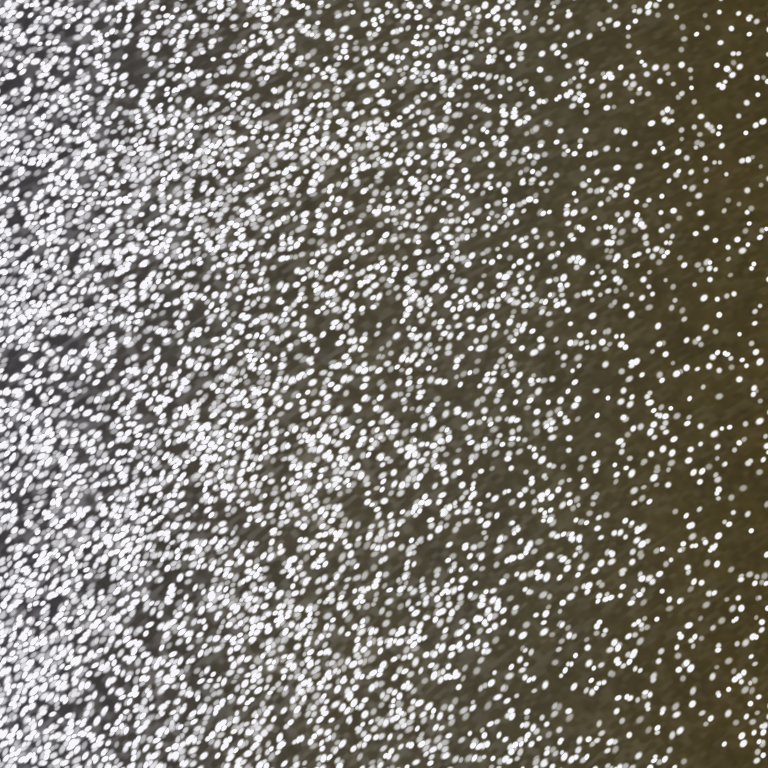
Write a Shadertoy shader that draws this texture.

```glsl
// Sun glitter on olive water: dense slanted sparkles at left thinning to round dots at right.

const float CELLS = 90.0;            // sparkle cells across the canvas
const int LAYERS = 3;                // overlapping sparkle grids
const float DENSITY_LEFT = 0.61;     // chance of a sparkle per cell
const float DENSITY_RIGHT = 0.11;
const float PATCHINESS = 0.75;       // strength of dense and empty patches
const float RADIUS_MIN = 0.27;       // sparkle half width, in cells
const float RADIUS_MAX = 0.40;
const float STRETCH_ROUND = 1.1;     // length over width
const float STRETCH_LONG = 1.75;
const float ANGLE_BOTTOM = 0.85;     // slant in radians
const float ANGLE_TOP = 0.55;
const float ANGLE_JITTER = 0.7;
const float GLOW_MIN = 0.48;         // peak brightness, clipped above one
const float GLOW_MAX = 1.40;
const vec3 WATER_LEFT = vec3(0.245, 0.235, 0.245);
const vec3 WATER_MIDDLE = vec3(0.285, 0.265, 0.205);
const vec3 WATER_RIGHT = vec3(0.265, 0.230, 0.130);
const vec3 SPARKLE = vec3(0.965, 0.965, 0.985);

float hash(vec2 p) {
    vec3 q = fract(p.xyx * vec3(0.1031, 0.1030, 0.0973));
    q += dot(q, q.yzx + 33.33);
    return fract((q.x + q.y) * q.z);
}

float noise(vec2 p) {
    vec2 i = floor(p), f = fract(p);
    f = f * f * (3.0 - 2.0 * f);
    float low = mix(hash(i), hash(i + vec2(1, 0)), f.x);
    float high = mix(hash(i + vec2(0, 1)), hash(i + vec2(1, 1)), f.x);
    return mix(low, high, f.y);
}

mat2 rotation(float a) {
    float c = cos(a), s = sin(a);
    return mat2(c, s, -s, c);
}

float slant(vec2 uv) {
    return mix(ANGLE_BOTTOM, ANGLE_TOP, uv.y);
}

// Chance of a sparkle: falls to the right, broken by patches and slanted streaks
float density(vec2 uv) {
    float base = mix(DENSITY_LEFT, DENSITY_RIGHT, smoothstep(-0.1, 1.0, uv.x));
    vec2 along = rotation(-0.7) * uv;
    float patches = 0.4 * noise(uv * vec2(7.0, 10.0) + 17.0)
                  + 0.3 * noise(uv * 24.0 + 41.0)
                  + 0.3 * noise(along * vec2(22.0, 55.0) + 90.0);
    return base * (1.0 + PATCHINESS * 2.0 * (patches - 0.5));
}

// Brightest sparkle of one rotated, jittered grid
float sparkles(vec2 uv, float layer) {
    mat2 turn = rotation(0.4 + layer * 1.1);
    vec2 p = turn * uv * CELLS;
    float light = 0.0;
    for (int y = -1; y <= 1; y++)
    for (int x = -1; x <= 1; x++) {
        vec2 cell = floor(p) + vec2(x, y);
        vec2 seed = cell + 300.0 + layer * 157.0;
        vec2 centre = cell + vec2(hash(seed + 11.3), hash(seed + 47.7));
        vec2 home = centre * turn / CELLS;
        if (hash(seed) > density(home)) continue;

        // Ellipse slanted up to the right, longest at the lower left
        float angle = slant(home) + ANGLE_JITTER * (hash(seed + 71.9) - 0.5);
        float longness = clamp(1.15 - 0.8 * home.x - 0.4 * home.y, 0.0, 1.0);
        float stretch = mix(STRETCH_ROUND, STRETCH_LONG, longness);
        stretch *= 0.85 + 0.3 * hash(seed + 83.1);
        float radius = mix(RADIUS_MIN, RADIUS_MAX, hash(seed + 29.5));
        vec2 d = rotation(-angle) * ((p - centre) * turn);
        float dist = length(d / vec2(radius * stretch, radius));

        float glow = mix(GLOW_MIN, GLOW_MAX, hash(seed + 5.7));
        light = max(light, glow * (1.0 - smoothstep(0.4, 1.35, dist)));
    }
    return light;
}

// Water tint with soft mottling
vec3 water(vec2 uv) {
    vec3 tint = mix(WATER_LEFT, WATER_MIDDLE, smoothstep(0.0, 0.5, uv.x));
    tint = mix(tint, WATER_RIGHT, smoothstep(0.55, 1.05, uv.x));
    float mottle = noise(uv * 35.0) + noise(uv * 140.0 + 60.0) - 1.0;
    return tint * (1.0 + 0.13 * mottle);
}

void mainImage(out vec4 fragColor, in vec2 fragCoord) {
    vec2 uv = fragCoord / iResolution.y;

    float light = 0.0;
    for (int i = 0; i < LAYERS; i++)
        light = max(light, sparkles(uv, float(i)));

    // Faint grey sheen between crowded sparkles
    vec2 grain = rotation(-slant(uv)) * uv * vec2(90.0, 150.0);
    float sheen = 0.4 * density(uv) * smoothstep(0.3, 0.9, noise(grain + 200.0));
    light = clamp(light + sheen * (1.0 - min(light, 1.0)), 0.0, 1.0);

    fragColor = vec4(mix(water(uv), SPARKLE, light), 1.0);
}
```
